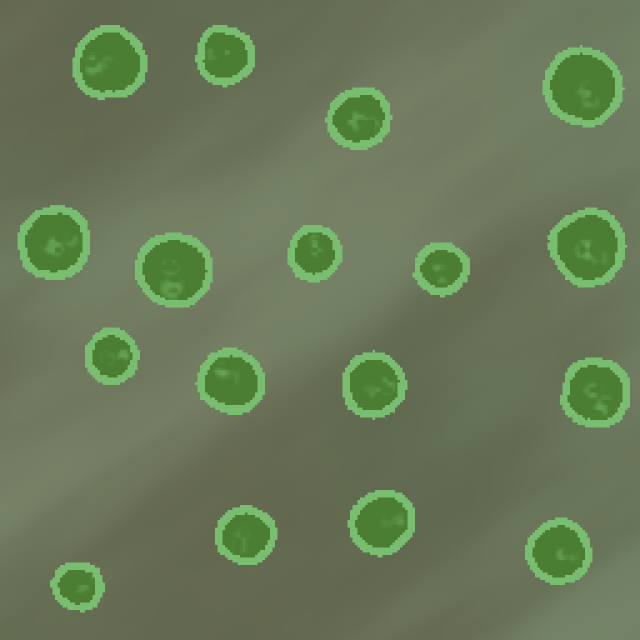
This pattern is drawn by a WebGL 1 fragment shader. Its source:

```glsl
precision highp float;
// Scattered green polygonal cells with pale rims on a softly streaked olive ground.

uniform vec2 u_resolution;

#define TEXELS 256.0
#define ROWS 4.0
#define RADIUS_MIN 0.042
#define RADIUS_MAX 0.066
#define RIM_WIDTH 0.0125
#define CORNERS 8.0
#define CORNER_DEPTH 0.14
#define EDGE_ROUGHNESS 0.003
#define STREAK_ANGLE 0.6
#define SEED 7.0

const float TAU = 6.2831853;
const vec3 GROUND_DARK = vec3(0.38, 0.41, 0.31);
const vec3 GROUND_LIGHT = vec3(0.46, 0.515, 0.405);
const vec3 CORE = vec3(0.295, 0.495, 0.195);
const vec3 RIM = vec3(0.47, 0.74, 0.44);

float hash(vec2 p) {
  vec3 q = fract(vec3(p.xyx) * 0.1031 + SEED * 0.0137);
  q += dot(q, q.yzx + 33.33);
  return fract((q.x + q.y) * q.z);
}

float noise(vec2 p) {
  vec2 i = floor(p);
  vec2 f = fract(p);
  f = f * f * (3.0 - 2.0 * f);
  return mix(mix(hash(i), hash(i + vec2(1.0, 0.0)), f.x),
             mix(hash(i + vec2(0.0, 1.0)), hash(i + 1.0), f.x), f.y);
}

float fbm(vec2 p) {
  float sum = 0.0;
  float weight = 0.55;
  for (int i = 0; i < 4; i++) {
    sum += weight * noise(p);
    p = p * 2.03 + 17.3;
    weight *= 0.45;
  }
  return sum;
}

// Broad diagonal streaks with a slight warm and cool drift.
vec3 groundColor(vec2 p) {
  float c = cos(STREAK_ANGLE);
  float s = sin(STREAK_ANGLE);
  vec2 along = vec2(c * p.x + s * p.y, c * p.y - s * p.x);
  float tone = fbm(along * vec2(1.6, 5.5) + 41.0);
  float drift = noise(p * 3.0 + 9.0) - 0.5;
  vec3 color = mix(GROUND_DARK, GROUND_LIGHT, smoothstep(0.15, 0.85, tone));
  return color + drift * vec3(0.015, -0.015, -0.005);
}

// Outline scale by direction: straight runs between randomly raised corners.
float outline(vec2 d, vec2 id) {
  float turn = fract(atan(d.y, d.x) / TAU + hash(id + 5.7)) * CORNERS;
  float knot = floor(turn);
  float a = hash(id * 13.0 + vec2(knot, 71.0));
  float b = hash(id * 13.0 + vec2(mod(knot + 1.0, CORNERS), 71.0));
  return 1.0 - CORNER_DEPTH * mix(a, b, fract(turn));
}

// Faint pale patches inside a cell, one central and one off to a side.
float mottle(vec2 p, vec2 d, vec2 id, float radius) {
  float amount = 0.0;
  float grain = smoothstep(0.3, 0.75, noise(p * 110.0));
  for (int i = 0; i < 2; i++) {
    float k = float(i);
    float angle = TAU * hash(id + 23.0 + k * 9.0);
    vec2 center = radius * (0.1 + 0.32 * k) * vec2(cos(angle), sin(angle));
    float size = radius * mix(0.2, 0.36, hash(id + 51.0 + k));
    float patchShape = 1.0 - smoothstep(0.4, 1.0, length(d - center) / size);
    amount += patchShape * grain * mix(0.15, 0.55, hash(id + 37.0 + k));
  }
  return min(amount, 0.6);
}

vec3 shade(vec2 p) {
  // One cell per slot; the third row holds an extra one.
  float row = floor(p.y * ROWS);
  float columns = ROWS + (row == 2.0 ? 1.0 : 0.0);
  vec2 slots = vec2(columns, ROWS);
  vec2 id = vec2(floor(p.x * columns), row) + 3.0;
  float radius = mix(RADIUS_MIN, RADIUS_MAX, hash(id + 0.3));
  vec2 room = max(0.5 / slots - radius - 0.004, 0.0);
  vec2 jitter = 2.0 * vec2(hash(id + 11.1), hash(id + 29.9)) - 1.0;
  vec2 d = p - (id - 2.5) / slots - jitter * room;

  float rough = EDGE_ROUGHNESS * (noise(p * 130.0) - 0.5);
  float edge = length(d) - radius * outline(d, id) + rough;
  vec3 core = mix(CORE, RIM, mottle(p, d, id, radius));
  vec3 cell = mix(core, RIM, step(-RIM_WIDTH, edge));
  return mix(cell, groundColor(p), step(0.0, edge));
}

void main() {
  // Coarse texels, blended across one screen pixel at their borders.
  vec2 t = gl_FragCoord.xy / u_resolution * TEXELS - 0.5;
  vec2 base = floor(t);
  vec2 sharpness = max(u_resolution / TEXELS, 1.0);
  vec2 f = clamp((fract(t) - 0.5) * sharpness + 0.5, 0.0, 1.0);
  vec2 a = (base + 0.5) / TEXELS;
  vec2 b = (base + 1.5) / TEXELS;
  vec3 low = mix(shade(a), shade(vec2(b.x, a.y)), f.x);
  vec3 high = mix(shade(vec2(a.x, b.y)), shade(b), f.x);
  gl_FragColor = vec4(mix(low, high, f.y), 1.0);
}
```
